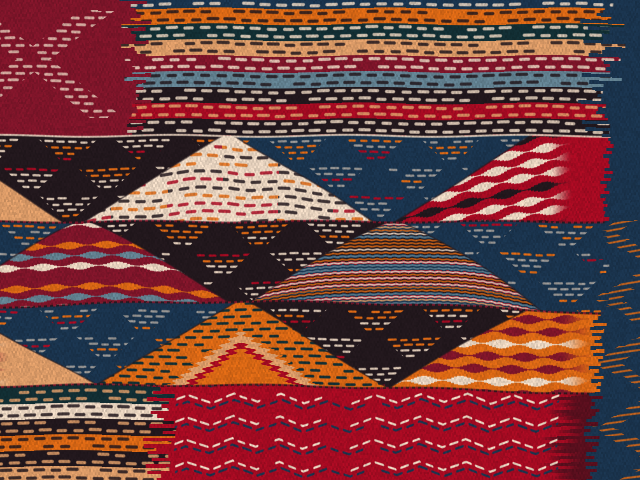
A Shadertoy shader for this pattern:

```glsl
#define HEIGHT 5.76
#define BAND 0.19
#define RIB 0.042
#define RIB_DEPTH 0.05
#define GRAIN 0.14
#define FRINGE 0.42
#define MOTIF vec2(0.92, 0.34)

const vec3 NAVY = vec3(.10, .20, .30);
const vec3 BLACK = vec3(.13, .09, .11);
const vec3 RED = vec3(.64, .04, .13);
const vec3 MAROON = vec3(.49, .08, .16);
const vec3 CREAM = vec3(.90, .82, .74);
const vec3 ORANGE = vec3(.84, .40, .08);
const vec3 PEACH = vec3(.85, .60, .40);
const vec3 GREEN = vec3(.07, .18, .20);
const vec3 SLATE = vec3(.38, .50, .56);

float px;

float hash(vec2 p) { return fract(sin(dot(p, vec2(12.9898, 78.233))) * 43758.5453); }
float soft(float d) { return smoothstep(-px, px, d); }

// Staggered, uneven stitches with rounded ends
float stitch(vec2 p, vec2 cell) {
  float row = floor(p.y / cell.y);
  float x = p.x / cell.x + .5 * row + .25 * hash(vec2(row, 5.));
  float uneven = hash(vec2(floor(x), row));
  vec2 q = (vec2(fract(x), fract(p.y / cell.y)) - .5) * cell;
  q.y += (uneven - .5) * .2 * cell.y;
  q.x = max(abs(q.x) - (.2 + .1 * uneven) * cell.x, 0.);
  return soft(.2 * cell.y - length(q)) * step(.08, uneven);
}

// Small inverted pyramids of stitches
vec3 pyramids(vec2 p, vec3 ground) {
  vec2 q = p / MOTIF;
  q.x += .5 * mod(floor(q.y), 2.);
  vec2 f = fract(q);
  float inside = soft((.39 - .38 * f.y - abs(f.x - .5)) * MOTIF.x) * step(f.y, .8);
  float tone = hash(floor(q) + floor(f.y * 5.) * .37);
  vec3 thread = tone > .7 ? ORANGE : mix(CREAM, ground, ground.b > .2 ? .4 : .1);
  if (tone < .1) thread = RED;
  return mix(ground, thread, inside * stitch(p, vec2(.14, MOTIF.y / 5.)));
}

// Wavy streaks with stepped outlines
float streaks(vec2 p, float pitch) {
  float s = p.y / pitch;
  float x = floor(p.x / .04) * .04;
  return soft((.2 + .17 * sin(x * 14. + floor(s) * 2.3) - abs(fract(s) - .5)) * pitch);
}

// Broad stripes, two rows of stitches each
vec3 bands(vec2 p, vec3 palette[9]) {
  float s = p.y / BAND + 1.;
  int i = clamp(int(floor(s)), 0, 8);
  vec3 c = mix(palette[max(i - 1, 0)], palette[i], soft(fract(s) * BAND));
  bool light = dot(palette[i], vec3(.33)) > .38;
  vec3 thread = light ? BLACK : i % 2 == 0 ? CREAM : PEACH;
  return mix(c, thread, .85 * stitch(p, vec2(.2, BAND / 2.)));
}

// Interlocking triangles; row 0 is uppermost
vec3 triangles(vec2 p, int row, float v) {
  float apex = row == 0 ? 2.75 : row == 1 ? 1. : 2.9;
  float period = row == 0 ? 3.72 : row == 1 ? 3.75 : 3.5;
  float k = clamp(floor((p.x - apex) / period + .5), -1., 1.);
  float x = p.x - apex - k * period;
  float reach = k > .5 && row != 1 ? max(-x, 0.) : abs(x);
  float rise = row == 1 ? pow(v, .88) : v;
  float d = (rise * 1.66 + .08 - reach) * .5;
  bool dark = (row == 0) != (k + step(0., x) == 1.);
  vec3 ground = pyramids(p + vec2(.1, .04), dark ? BLACK : NAVY);
  vec3 c;
  if (row == 0 && k == 0.) {
    vec2 q = vec2(p.x, p.y - .08 * abs(x) + .02 * sin(p.x * 6.));
    float tone = hash(floor(vec2(q.y / .095, p.x * 1.5)));
    c = mix(CREAM, tone < .4 ? BLACK : tone < .7 ? RED : ORANGE, .85 * stitch(q, vec2(.2, .095)));
  } else if (row == 0 && k > 0.) {
    vec2 q = vec2(p.x, p.y + .22 * p.x);
    float tone = hash(vec2(floor(q.y / .15), 3.));
    c = mix(RED, tone < .75 ? CREAM : BLACK, streaks(q, .15) * smoothstep(.4, .1, x));
  } else if (row == 1 && k == 0.) {
    vec2 q = vec2(p.x, p.y - .04 * x * x);
    float s = mod(floor(q.y / .125), 4.);
    c = mix(MAROON, s == 3. ? ORANGE : s == 0. ? SLATE : CREAM, s == 2. ? 0. : streaks(q, .125));
  } else if (row == 1) {
    float s = (p.y - .06 * x * x + .004 * sin(p.x * 60.)) / .038;
    float tone = hash(vec2(floor(s), 7.));
    vec3 bright = tone < .4 ? CREAM : tone < .65 ? ORANGE : tone < .85 ? PEACH : SLATE;
    vec3 deep = tone < .35 ? MAROON : tone < .6 ? BLACK : NAVY;
    c = mix(deep, bright, .85 * soft((.27 - abs(fract(s) - .5)) * .038));
  } else if (k == 0.) {
    float chevron = v - .42 - abs(x) * .72 + .03 * sin(p.y * 90.);
    c = mix(ORANGE, GREEN, stitch(p, vec2(.2, .08)) * soft(-chevron - .1));
    c = mix(c, PEACH, soft(.06 - abs(chevron)));
    c = mix(c, RED, soft(.035 - abs(chevron - .1)));
  } else {
    float s = mod(floor(p.y / .15), 3.);
    c = mix(k < 0. ? PEACH : ORANGE, s == 0. ? CREAM : MAROON, streaks(p, .15) * smoothstep(.75, .3, x));
  }
  c = mix(ground, c, soft(d));
  return mix(c, BLACK, .6 * soft(.009 - abs(d)));
}

void mainImage(out vec4 fragColor, in vec2 fragCoord) {
  px = .85 * HEIGHT / iResolution.y;
  vec2 p = vec2(fragCoord.x, iResolution.y - fragCoord.y) * HEIGHT / iResolution.y;
  p += .012 * vec2(sin(p.y * 5.), sin(p.x * 3. + p.y));
  float row = floor(p.y / .04);
  float fray = ((mod(row, 2.) - .5) * .6 + hash(vec2(row, 1.)) - .5) * FRINGE;

  // Row boundaries sag like cloth
  float y0 = 1.63, y1 = 2.66;
  float y2 = 3.62 + .008 * pow(abs(p.x - 2.9), 2.);
  float y3 = 4.62 + .004 * pow(abs(p.x - 1.8), 2.);
  vec3 c;
  if (p.y < y0) {
    vec3 upper[9] = vec3[9](NAVY, ORANGE, GREEN, PEACH, MAROON, SLATE, BLACK, RED, BLACK);
    float cross = abs(abs(p.x - .4) - abs(p.y - .72) * 1.3);
    float figure = soft(.2 - cross) * step(abs(p.y - .76), .64);
    vec3 panel = mix(MAROON, CREAM, .75 * stitch(p, vec2(.17, .085)) * figure);
    c = mix(panel, bands(p - vec2(0., .1), upper), soft(p.x - 1.63 + fray * .6));
  } else if (p.y < y1) c = triangles(p, 0, (p.y - y0) / (y1 - y0));
  else if (p.y < y2) c = triangles(p, 1, (p.y - y1) / (y2 - y1));
  else if (p.y < y3) c = triangles(p, 2, (p.y - y2) / (y3 - y2));
  else {
    vec3 lower[9] = vec3[9](GREEN, GREEN, CREAM, BLACK, ORANGE, BLACK, PEACH, MAROON, BLACK);
    float wave = abs(fract(p.x / .56) - .5) * .2;
    float line = mod(p.y - 4.8 + wave, .27);
    float span = soft(2.3 - abs(p.x - 4.4)) * step(line, .14);
    vec3 panel = mix(RED, MAROON * .7, smoothstep(6.6, 6.9, p.x + fray * .5));
    panel = mix(panel, line < .07 ? CREAM : NAVY, span * stitch(vec2(p.x, line), vec2(.15, .07)));
    c = mix(bands(p - vec2(0., 4.65), lower), panel, soft(p.x - 1.92 + fray * .6));
  }

  // Thin cords between rows
  vec4 gaps = abs(p.y - vec4(y0, y1, y2, y3));
  float cord = min(min(gaps.x, gaps.y), min(gaps.z, gaps.w));
  vec3 twist = p.y < 2. ? CREAM : mix(MAROON, BLACK, step(.5, fract(p.x / .07)));
  c = mix(c, twist, .85 * soft(.012 - cord));

  // Frayed border with sparse stitched zigzag
  float edge = mix(7.42, 7.08, p.y / HEIGHT);
  edge += p.y < y0 ? fray * .9 - .14 : fray * .3;
  float zig = 7.28 + 1.3 * abs(fract((p.y - 2.8) / .78 + .5) - .5);
  float strand = soft(.012 - abs(fract((p.y + .15 * p.x) / .075) - .5) * .075);
  strand *= soft(.13 - abs(p.x - zig - fray * .15)) * step(2.65, p.y);
  c = mix(c, mix(NAVY, ORANGE, .85 * strand), soft(p.x - edge));

  // Weave relief and wool grain
  float ribs = sin(p.x / RIB * 6.2832) * sin(p.y / RIB * 3.1416);
  float grain = hash(floor(p / vec2(.021, .03))) - .5;
  fragColor = vec4(c * (1. + RIB_DEPTH * ribs + GRAIN * grain), 1.);
}
```
